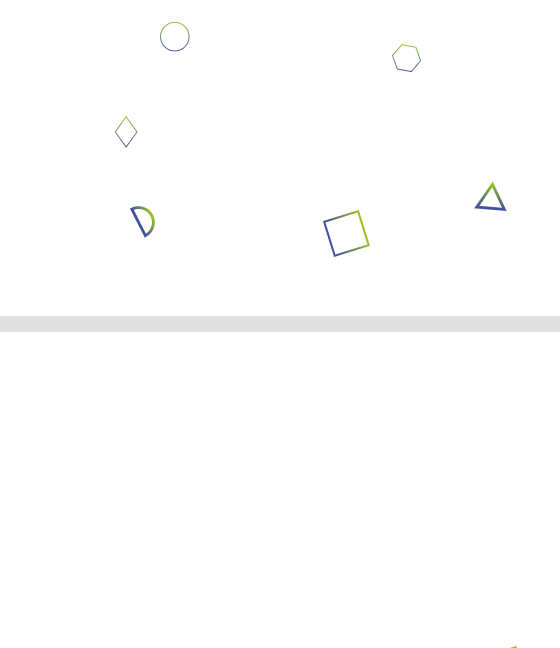
Top, the full canvas; bottom, a detail of the centre.
A Shadertoy shader for this background:

```glsl
#define LEAF_GREEN vec3(0.59, 0.75, 0.16)
#define INK_BLUE vec3(0.25, 0.31, 0.62)
#define PAPER vec3(1.0)
#define FINE_STROKE 0.0015
#define MEDIUM_STROKE 0.0032
#define BOLD_STROKE 0.0045
#define TAU 6.2831853

// Point in the frame of a shape, moved to its centre and turned by degrees
vec2 localFrame(vec2 p, vec2 centre, float degrees) {
    float a = radians(degrees);
    p -= centre;
    return vec2(cos(a) * p.x + sin(a) * p.y, cos(a) * p.y - sin(a) * p.x);
}

// Regular polygon with mitred corners and one side facing +x
float polygonDistance(vec2 q, float sides, float apothem) {
    float sector = TAU / sides;
    float a = mod(atan(q.y, q.x) + 0.5 * sector, sector) - 0.5 * sector;
    return length(q) * cos(a) - apothem;
}

float diamondDistance(vec2 q, vec2 halfSize) {
    vec2 r = abs(q) / halfSize;
    return (r.x + r.y - 1.0) * halfSize.x * halfSize.y / length(halfSize);
}

// Half disc with its flat side facing -x
float halfDiscDistance(vec2 q, float radius) {
    return max(length(q) - radius, -q.x);
}

// Outline blended from blue to green as ramp goes from 0 to 1
void drawOutline(inout vec3 colour, float dist, float halfWidth, float ramp) {
    float coverage = clamp((halfWidth - abs(dist)) * iResolution.y + 0.5, 0.0, 1.0);
    vec3 ink = mix(INK_BLUE, LEAF_GREEN, clamp(ramp, 0.0, 1.0));
    colour = mix(colour, ink, coverage);
}

void mainImage(out vec4 fragColor, in vec2 fragCoord) {
    // One unit is the canvas height; x is kept relative to the centre line
    vec2 p = (fragCoord - vec2(0.5 * iResolution.x, 0.0)) / iResolution.y;
    vec3 colour = PAPER;
    vec2 q;

    // Fine outlines, shaded from bottom to top
    q = localFrame(p, vec2(-0.333, 0.884), 0.0);
    drawOutline(colour, length(q) - 0.0451, FINE_STROKE, 0.5 + q.y / 0.09);

    vec2 hexCentre = vec2(0.4005, 0.816);
    q = localFrame(p, hexCentre, 19.6);
    drawOutline(colour, polygonDistance(q, 6.0, 0.0391), FINE_STROKE,
                0.5 + (p.y - hexCentre.y) / 0.086);

    q = localFrame(p, vec2(-0.487, 0.5826), 0.0);
    drawOutline(colour, diamondDistance(q, vec2(0.0343, 0.0481)), FINE_STROKE,
                0.5 + q.y / 0.096);

    // Half disc, shaded from its flat side to its bow
    q = localFrame(p, vec2(-0.4475, 0.2963), 27.0);
    drawOutline(colour, halfDiscDistance(q, 0.0468), BOLD_STROKE, q.x / 0.047);

    // Square, shaded from left to right
    q = localFrame(p, vec2(0.2102, 0.2611), 17.3);
    drawOutline(colour, polygonDistance(q, 4.0, 0.0562), MEDIUM_STROKE,
                0.5 + q.x / 0.112);

    // Triangle, shaded from base to tip
    q = localFrame(p, vec2(0.6683, 0.3662), -4.7);
    drawOutline(colour, polygonDistance(vec2(-q.y, q.x), 3.0, 0.0252), BOLD_STROKE,
                (q.y + 0.0252) / 0.0757);

    fragColor = vec4(colour, 1.0);
}
```
